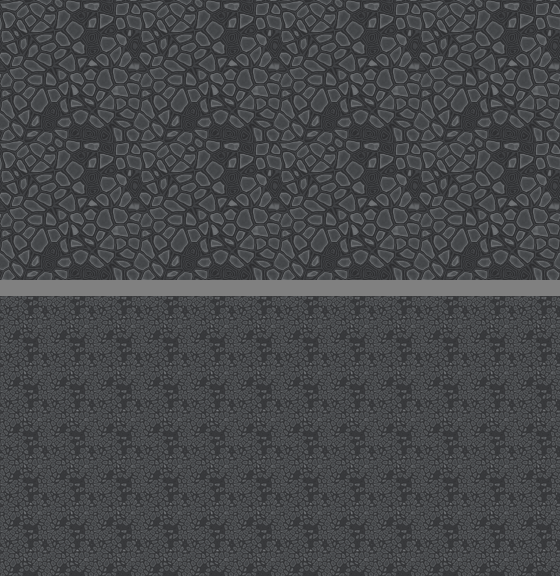
Top, the tile; bottom, the same tile 3 across and 3 down.
This pattern is drawn by a Shadertoy shader. Its source:

```glsl
const vec2  TILES       = vec2(4.0, 2.0);  // whole repeats over the canvas
const float CELLS       = 10.0;            // plates along one tile side
const float GRAIN_CELLS = 90.0;            // grain cells along one tile side
const float JITTER      = 0.92;            // scatter of the plate centres
const float ROUNDNESS   = 0.28;            // 0 = square metric, 1 = circular
const float STRETCH     = 0.22;            // random change of plate proportions
const float SIZE_SPREAD = 0.22;            // random change of plate size
const float GAP_MIN     = 0.14;            // narrowest groove around a plate
const float GAP_MAX     = 0.34;            // widest groove around a plate
const float BARE_SHARE  = 0.08;            // cells that hold traces only
const float TRACE_STEP  = 0.25;            // spacing of the traces in the grooves
const float RIM_WIDTH   = 0.11;
const float GRAIN       = 0.03;
const vec3  GROOVE      = vec3(0.185, 0.187, 0.195);
const vec3  TRACE       = vec3(0.255, 0.262, 0.272);
const vec3  PLATE_CORE  = vec3(0.268, 0.277, 0.287);
const vec3  PLATE_EDGE  = vec3(0.330, 0.340, 0.350);
const vec3  RIM         = vec3(0.435, 0.445, 0.455);

vec3 hash3(vec2 p) {
    vec3 q = fract(p.xyx * vec3(0.1031, 0.1030, 0.0973));
    q += dot(q, q.yxz + 33.33);
    return fract((q.xxy + q.yxx) * q.zyx);
}

// Value noise that wraps after `period` cells
float wrappedNoise(vec2 p, float period) {
    vec2 i = floor(p), f = fract(p);
    f = f * f * (3.0 - 2.0 * f);
    float a = hash3(mod(i, period)).x;
    float b = hash3(mod(i + vec2(1.0, 0.0), period)).x;
    float c = hash3(mod(i + vec2(0.0, 1.0), period)).x;
    float d = hash3(mod(i + vec2(1.0, 1.0), period)).x;
    return mix(mix(a, b, f.x), mix(c, d, f.x), f.y);
}

// Wrapped angular Voronoi: x = gap between the two nearest distances, yz = plate seed
vec3 plateCells(vec2 p) {
    vec2 base = floor(p);
    float nearest = 9.0, second = 9.0;
    vec2 seed = vec2(0.0);
    for (int y = -2; y <= 2; y++)
    for (int x = -2; x <= 2; x++) {
        vec2 id = base + vec2(x, y);
        vec2 wrapped = mod(id, CELLS);
        vec3 place = hash3(wrapped + 17.0);
        vec3 shape = hash3(wrapped + 71.0);
        vec2 offset = abs(p - id - 0.5 - JITTER * (place.xy - 0.5));
        float stretch = 1.0 + STRETCH * (2.0 * shape.x - 1.0);
        offset *= vec2(stretch, 1.0 / stretch);
        float square = max(max(offset.x, offset.y), 0.72 * (offset.x + offset.y));
        float dist = mix(square, length(offset), ROUNDNESS) - SIZE_SPREAD * place.z;
        if (dist < nearest) {
            second = nearest;
            nearest = dist;
            seed = shape.yz;
        } else {
            second = min(second, dist);
        }
    }
    return vec3(second - nearest, seed);
}

vec3 shade(vec2 p, float soft) {
    vec3 cell = plateCells(p);
    float edge = cell.x;
    float gap = mix(GAP_MIN, GAP_MAX, cell.y) + step(cell.z, BARE_SHARE);
    float inside = edge - gap;

    // Grooves with traces that follow the plate outlines
    float wave = 0.5 + 0.5 * cos(6.2832 * edge / TRACE_STEP);
    float trace = smoothstep(0.3, 0.8, wave) * (1.0 - smoothstep(-0.09, 0.0, inside));
    vec3 ground = mix(GROOVE, TRACE, trace);

    // Plates with a bright rim and a darker core
    vec3 plate = mix(PLATE_EDGE, PLATE_CORE, smoothstep(0.05, 0.45, inside));
    float rim = 1.0 - smoothstep(RIM_WIDTH - soft, RIM_WIDTH + soft, inside);
    plate = mix(plate, RIM, rim * mix(0.6, 1.0, cell.z));

    return mix(ground, plate, smoothstep(-soft, soft, inside));
}

void mainImage(out vec4 fragColor, in vec2 fragCoord) {
    vec2 scale = TILES * CELLS / iResolution.xy;
    float soft = clamp(0.6 * scale.y, 0.005, 0.06);

    // Four samples per pixel smooth the fine traces
    vec3 color = vec3(0.0);
    for (int k = 0; k < 4; k++) {
        vec2 shift = vec2(k % 2, k / 2) * 0.5 - 0.25;
        color += 0.25 * shade((fragCoord + shift) * scale, soft);
    }

    // Fine surface grain
    vec2 grainPos = fragCoord * scale * GRAIN_CELLS / CELLS;
    color += GRAIN * (wrappedNoise(grainPos, GRAIN_CELLS) - 0.5);
    fragColor = vec4(color, 1.0);
}
```
